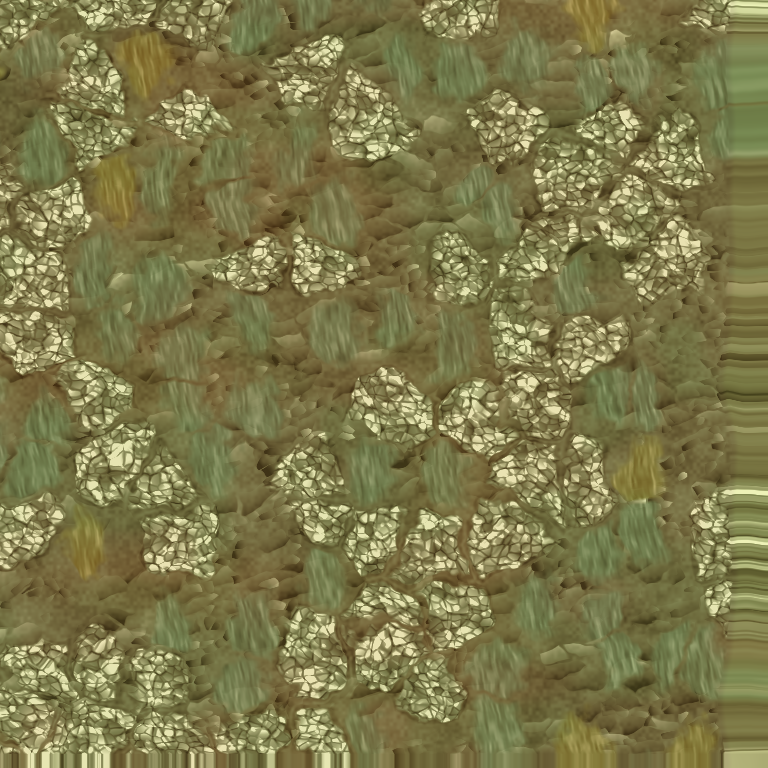
A WebGL 2 fragment shader for this texture:

```glsl
#version 300 es
precision highp float;
// Crumpled metallic foil lumps and fibrous green chips set in broken olive mud.
// Jittered cells pick a material for each lump; finer cells fold the foil.
// The right and bottom margins are smeared into streaks by clamping.

uniform vec2 u_resolution;
out vec4 fragColor;

struct Cell { vec2 offset; vec2 id; float edge; };

float hash(vec2 p) {
  vec3 q = fract(p.xyx * 0.1031);
  q += dot(q, q.yzx + 33.33);
  return fract((q.x + q.y) * q.z);
}

vec2 hash2(vec2 p) { return vec2(hash(p + 17.0), hash(p + 71.0)); }

float noise(vec2 p) {
  vec2 i = floor(p), f = fract(p);
  f = f * f * (3.0 - 2.0 * f);
  return mix(mix(hash(i), hash(i + vec2(1, 0)), f.x),
             mix(hash(i + vec2(0, 1)), hash(i + 1.0), f.x), f.y);
}

float fbm(vec2 p) {
  float sum = 0.0, amp = 0.53;
  for (int i = 0; i < 4; i++) {
    sum += amp * noise(p);
    p = mat2(1.6, 1.2, -1.2, 1.6) * p + 9.0;
    amp *= 0.5;
  }
  return sum;
}

// Nearest jittered point, with the gap to the second nearest as edge.
Cell cells(vec2 p) {
  vec2 base = floor(p);
  Cell c = Cell(vec2(0), vec2(0), 0.0);
  float near = 9.0, next = 9.0;
  for (int y = -1; y <= 1; y++)
    for (int x = -1; x <= 1; x++) {
      vec2 id = base + vec2(x, y);
      vec2 offset = p - id - 0.1 - 0.8 * hash2(id);
      float d = length(offset);
      if (d < near) { next = near; near = d; c.offset = offset; c.id = id; }
      else next = min(next, d);
    }
  c.edge = next - near;
  return c;
}

// Tone of randomly tilted facets separated by dark creases.
float facets(vec2 p, float crease) {
  Cell c = cells(p);
  vec2 tilt = hash2(c.id + 5.0) - 0.5;
  float face = 0.28 + 0.75 * hash(c.id) + 1.3 * dot(c.offset, tilt);
  return mix(0.08, face, smoothstep(0.0, crease, c.edge));
}

float foilTone(vec2 p, vec2 warp) {
  mat2 turn = mat2(0.8, 0.6, -0.6, 0.8);
  float broad = facets(turn * p * vec2(38.0, 44.0) + warp * 1.3, 0.2);
  float fine = facets(p * vec2(74.0, 96.0) + warp * 2.5, 0.32);
  float glint = smoothstep(0.62, 0.85, noise(turn * p * vec2(120.0, 210.0)));
  return 0.56 * broad + 0.62 * fine - 0.03 + 0.32 * glint;
}

float fibreTone(vec2 p, vec2 warp) {
  float across = p.x + 0.16 * p.y;
  float streak = noise(vec2(across * 170.0 + warp.x * 3.0, p.y * 30.0));
  float hair = noise(vec2(across * 330.0 + warp.x * 5.0, p.y * 75.0));
  return 0.13 + 0.3 * streak + 0.42 * hair;
}

// Slanted shards: tone in x, coverage in y.
vec2 shards(vec2 p, float ragged, float rarity) {
  Cell c = cells(p);
  float cover = step(rarity, hash(c.id + 9.0)) * smoothstep(0.04, 0.2, c.edge + ragged);
  float lit = hash(c.id + 2.0);
  return vec2(0.08 + 0.78 * lit * lit + 0.7 * c.offset.y, cover);
}

vec3 oliveRamp(float tone) {
  vec3 stops[7] = vec3[7](vec3(0.25, 0.20, 0.09), vec3(0.38, 0.33, 0.18),
    vec3(0.45, 0.41, 0.24), vec3(0.50, 0.48, 0.30), vec3(0.60, 0.57, 0.39),
    vec3(0.71, 0.69, 0.49), vec3(0.92, 0.89, 0.70));
  float t = clamp(tone, 0.0, 0.999) * 6.0;
  int i = int(t);
  return mix(stops[i], stops[i + 1], fract(t));
}

vec3 ground(vec2 p) {
  vec2 warp = vec2(fbm(p * 16.0), fbm(p * 16.0 + 40.0)) - 0.5;
  Cell lump = cells(p * vec2(11.0, 11.5) + warp * 0.55);
  float kind = hash(lump.id + 3.0);
  float cluster = noise(lump.id * 0.55 + 8.0);
  float isFoil = step(0.6, 0.5 * cluster + 0.6 * kind);
  float ragged = 0.18 * (noise(p * 85.0) - 0.5);

  // Mud with grain, darker in the gaps around foil
  float tone = 0.12 + 0.46 * fbm(p * 26.0 + 3.0) + 0.2 * (noise(p * 210.0) - 0.5);
  tone -= 0.15 * isFoil * smoothstep(0.0, 0.08, lump.edge);

  // Two sizes of slanted shards lying in the mud
  vec2 lean = vec2(p.x + 0.4 * p.y, p.y - 0.25 * p.x);
  vec2 large = shards(lean * vec2(24.0, 42.0) + warp * 1.4, ragged, 0.55);
  vec2 small = shards(lean.yx * vec2(85.0, 55.0) + warp.yx * 2.0, ragged, 0.62);
  tone = mix(tone, large.x, 0.5 * large.y);
  tone = mix(tone, small.x, 0.6 * small.y * smoothstep(0.35, 0.6, noise(p * 14.0 + 6.0)));

  // Fibrous chips and foil lumps
  float oval = length(lump.offset * vec2(1.4, 0.9)) + 1.3 * ragged;
  float fibre = (1.0 - isFoil) * step(0.15, kind) * (1.0 - smoothstep(0.3, 0.58, oval));
  fibre *= smoothstep(0.0, 0.12, lump.edge);
  float foil = isFoil * smoothstep(0.06, 0.16, lump.edge + ragged) * smoothstep(0.0, 0.04, lump.edge);
  tone = mix(tone, fibreTone(p, warp), 0.85 * fibre);
  tone = mix(tone, foilTone(p, warp), foil);

  // Green and gold chips, rusty stains
  float gold = step(0.9, hash(lump.id + 21.0));
  vec3 tint = fibre * mix(vec3(-0.035, 0.012, 0.015), vec3(0.03, 0.015, -0.06), gold);
  tint += vec3(-0.018, 0.012, 0.0) * smoothstep(0.35, 0.75, noise(p * 18.0));
  float rust = smoothstep(0.5, 0.85, noise(p * vec2(5.0, 8.0) + 2.0)) * (1.0 - foil);
  return oliveRamp(tone) + tint + rust * vec3(0.02, -0.014, -0.015);
}

void main() {
  vec2 uv = gl_FragCoord.xy / u_resolution;
  float rim = 0.945 + 0.025 * (noise(vec2(uv.y * 12.0, 4.0)) - 0.5);
  float beyond = smoothstep(0.0, 0.01, uv.x - rim);
  vec2 p = vec2(min(uv.x, rim), max(uv.y, 0.018));
  p.y += 0.006 * beyond * (noise(uv * vec2(35.0, 9.0)) - 0.5);
  fragColor = vec4(ground(p) + beyond * vec3(0.03, 0.05, 0.02), 1.0);
}
```
